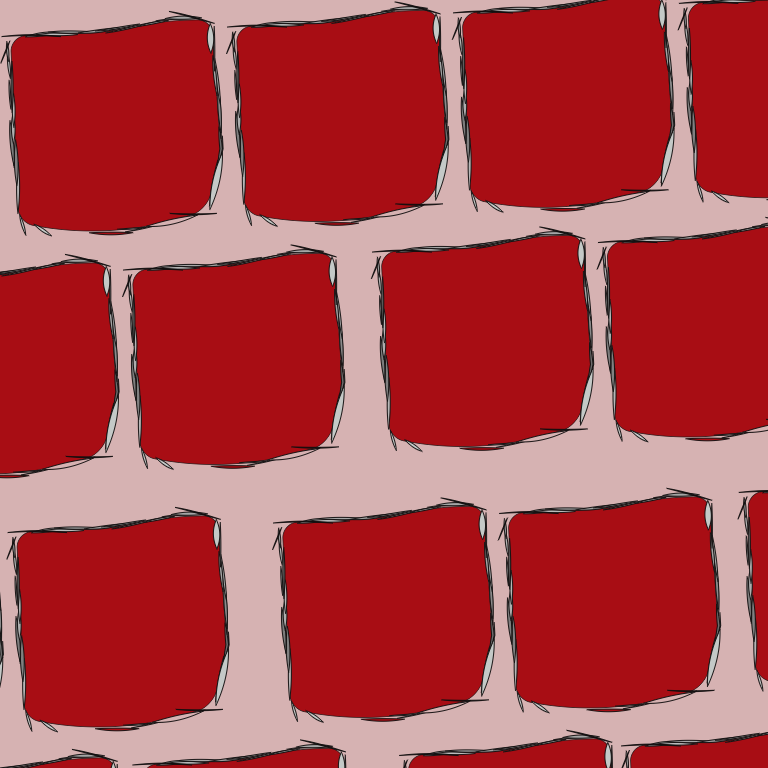
Write a three.js fragment shader that draws this pattern.

```glsl
// Courses of rounded red blocks on pale pink mortar, edged with sketchy ink slivers.
// Each block is bounded by four curved sides; slivers are drawn in the
// (along, outward) coordinates of a side. One unit is a hundredth of the canvas.
varying vec2 vUv;

const vec3 MORTAR = vec3(0.84, 0.70, 0.70);
const vec3 RED = vec3(0.66, 0.05, 0.08);
const vec3 INK = vec3(0.06, 0.05, 0.05);
const vec3 CHALK = vec3(0.77, 0.79, 0.78);
const vec2 PITCH = vec2(29.4, 1.24);
const float LINE = 0.07;

float hash(float n) {
  return fract(sin(n * 12.9898) * 4375.85);
}

float cover(float d, float aa) {
  return clamp(0.5 - d / aa, 0.0, 1.0);
}

// Outlined lens; size holds half length and half width
vec3 sliver(vec3 col, vec2 uv, vec2 mid, vec2 size, float tilt, vec3 fill, float aa) {
  vec2 q = uv - mid;
  float s = q.x / size.x;
  float d = abs(q.y - tilt * q.x) - size.y * max(1.0 - s * s, 0.0);
  d = max(d / sqrt(1.0 + tilt * tilt), abs(q.x) - size.x);
  col = mix(col, fill, cover(d, aa));
  return mix(col, INK, cover(abs(d) - LINE, aa) * 0.9);
}

// Overlapping slivers scattered along one side
vec3 hatch(vec3 col, vec2 uv, vec2 span, vec2 offset, float width, int count, float seed, float aa) {
  for (int i = 0; i < 10; i++) {
    if (i >= count) break;
    float n = seed + float(i) * 7.0;
    float along = (float(i) + hash(n)) / float(count);
    vec2 mid = vec2(mix(span.x, span.y, along), mix(offset.x, offset.y, hash(n + 1.0)));
    vec2 size = vec2(mix(1.2, 3.6, hash(n + 2.0)), width * mix(0.2, 1.0, hash(n + 3.0)));
    vec3 grey = vec3(mix(0.36, 0.74, hash(n + 4.0)));
    col = sliver(col, uv, mid, size, (hash(n + 5.0) - 0.5) * 0.14, grey, aa);
  }
  return col;
}

// Outward distance from the left, right, top and bottom sides
vec4 sides(vec2 q) {
  float left = -13.1 - 0.045 * q.y;
  float bulge = q.y + 3.1;
  float right = 13.75 - 0.07 * max(bulge, 0.0) - 0.22 * max(-bulge, 0.0);
  float top = 12.55 + 0.1 * q.x + 0.25 * cos(0.35 * (q.x - 7.0));
  float bottom = -13.8 + 0.0125 * (q.x + 3.0) * (q.x + 3.0);
  return vec4(left - q.x, q.x - right, q.y - top, bottom - q.y);
}

float roundedBlock(vec4 s, float radius) {
  vec2 e = max(s.xz, s.yw) + radius;
  return length(max(e, 0.0)) + min(max(e.x, e.y), 0.0) - radius;
}

vec3 block(vec3 col, vec2 q, float aa) {
  vec4 s = sides(q);
  vec2 left = vec2(q.y, s.x);
  vec2 right = vec2(q.y, s.y);
  vec2 top = vec2(q.x, s.z);
  vec2 bottom = vec2(q.x, s.w);
  float d = roundedBlock(s, 1.8);
  col = sliver(col, bottom, vec2(-0.5, 0.4), vec2(2.8, 0.17), 0.06, RED, aa);
  col = mix(col, RED, cover(d, aa));
  col = mix(col, INK, cover(abs(d) - 0.05, aa) * 0.8);

  // Sketchy shading on every side
  col = hatch(col, left, vec2(-8.5, 10.5), vec2(-0.15, 0.55), 0.32, 10, 3.0, aa);
  col = hatch(col, right, vec2(-8.0, 11.0), vec2(-0.1, 0.3), 0.2, 8, 101.0, aa);
  col = hatch(col, top, vec2(-11.5, 11.0), vec2(-0.1, 0.35), 0.24, 9, 211.0, aa);
  col = hatch(col, bottom, vec2(1.0, 11.0), vec2(0.0, 0.25), 0.1, 3, 307.0, aa);

  // Pale shards
  col = sliver(col, right, vec2(-7.3, 0.35), vec2(3.7, 0.45), 0.0, CHALK, aa);
  col = sliver(col, right, vec2(11.3, -0.3), vec2(1.9, 0.42), 0.05, CHALK, aa);
  col = sliver(col, bottom, vec2(7.4, 0.15), vec2(3.3, 0.32), 0.04, MORTAR, aa);

  // Corner tails and overshooting lines
  col = sliver(col, left, vec2(-13.0, -0.5), vec2(1.3, 0.15), 0.25, CHALK, aa);
  col = sliver(col, bottom, vec2(-9.4, 0.4), vec2(1.1, 0.22), 0.5, CHALK, aa);
  col = sliver(col, bottom, vec2(10.2, 0.0), vec2(3.0, 0.05), 0.33, INK, aa);
  col = sliver(col, top, vec2(10.0, 0.4), vec2(2.9, 0.06), -0.3, INK, aa);
  col = sliver(col, top, vec2(-10.9, 0.0), vec2(3.8, 0.05), -0.1, INK, aa);
  return sliver(col, left, vec2(9.5, 0.75), vec2(1.4, 0.04), -0.45, INK, aa);
}

// Centre of a block: course start, even pitch, plus uneven joints
vec2 blockCentre(int row, float column) {
  vec2 start = vec2(14.97, 83.72);
  vec3 widen = vec3(0.0);
  vec3 lift = vec3(0.0, 0.6, 0.0);
  if (row == 1) { start = vec2(1.43, 52.08); widen = vec3(0.0, 3.0, 0.0); lift.y = 1.1; }
  if (row == 2) { start = vec2(15.76, 19.14); widen = vec3(5.2, 0.0, 1.8); lift = vec3(0.0, 0.0, 1.5); }
  if (row == 3) { start = vec2(2.34, -12.37); widen = vec3(0.3, 5.3, -0.5); lift.y = 0.0; }
  vec3 passed = step(vec3(1.0, 2.0, 3.0), vec3(column));
  return start + PITCH * column + vec2(dot(widen, passed), dot(lift, passed));
}

void main() {
  vec2 p = vUv * 100.0;
  float aa = max(fwidth(p.x), 0.001);
  vec3 col = MORTAR;
  for (int row = 0; row < 4; row++) {
    for (int c = -1; c < 4; c++) {
      vec2 q = p - blockCentre(row, float(c));
      if (max(abs(q.x), abs(q.y)) < 16.5) col = block(col, q, aa);
    }
  }
  gl_FragColor = vec4(col, 1.0);
}
```
